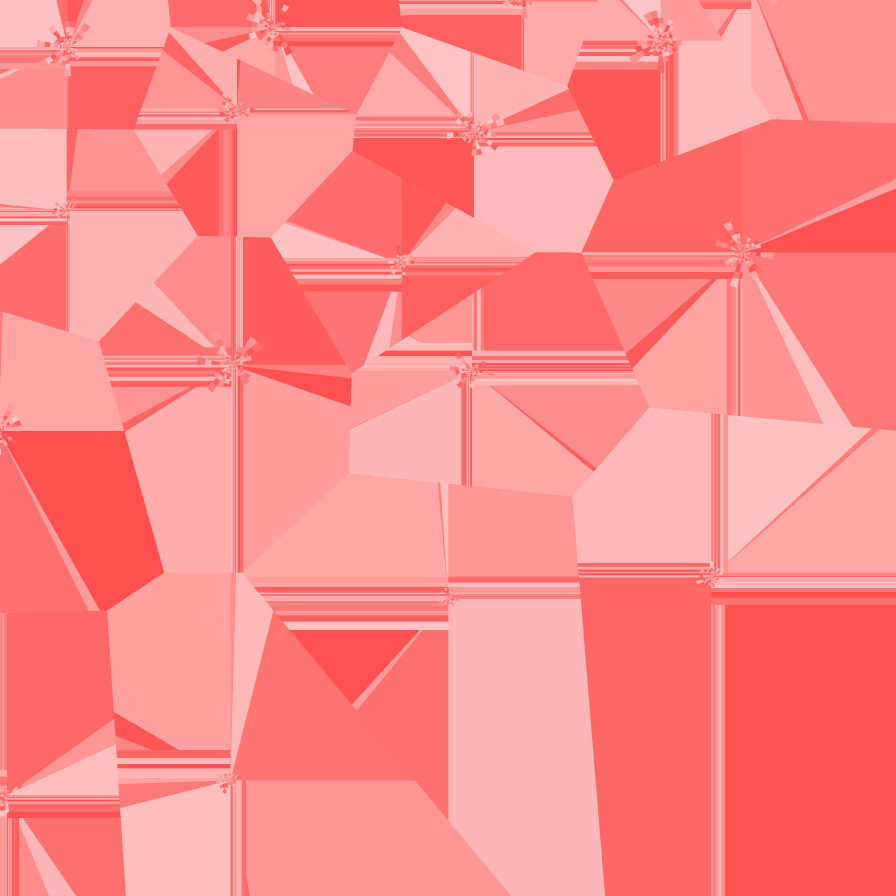
A Shadertoy shader for this background:

```glsl
// Coral shards: uneven Voronoi cells, each fanned into flat wedges, thin bands and splinters.

const int CELLS = 17;
const int AA = 3;
const float TAU = 6.2831853;
const float GOLDEN = 0.618034;

// Sineless hash of two values to 0..1.
float hash(float a, float b) {
    vec3 q = fract(vec3(a, b, a) * 0.1031);
    q += dot(q, q.yzx + 33.33);
    return fract((q.x + q.y) * q.z);
}

// Evenly spread cell centre, crowded towards the top.
vec2 cellCentre(float id) {
    vec2 spread = fract(0.5 + id * vec2(0.7549, 0.5698));
    vec2 jitter = vec2(hash(id, 71.0), hash(id, 83.0)) - 0.5;
    return vec2(spread.x, 1.0 - pow(spread.y, 1.8)) + jitter * vec2(0.12, 0.07);
}

// Each quadrant has up to three wedges, the middle one narrow.
float wedgeTone(vec2 d, float id) {
    float quadrant = step(0.0, d.x) + 2.0 * step(0.0, d.y);
    float angle = atan(abs(d.y), abs(d.x)) * 4.0 / TAU;
    float cut = 1.4 * hash(id, quadrant + 11.0);
    float sliver = 0.15 * hash(id, quadrant + 23.0);
    float sector = step(cut, angle) + step(cut + sliver, angle);
    return fract(hash(id, 5.0) + GOLDEN * (quadrant * 3.0 + sector));
}

// Parallel bands beside an axis, thinning towards it; keeps the base tone outside.
float bandTone(float base, float along, float across, float id, float chance, float width) {
    float side = step(0.0, along) + 2.0 * step(0.0, across);
    float reach = width * (0.15 + 0.85 * hash(id, side + 31.0));
    if (hash(id, side + 43.0) > chance || abs(across) > reach) return base;
    float band = min(floor(2.2 * log2(reach / max(abs(across), 1e-5))), 8.0);
    return hash(id + 3.0 * band, side + 57.0);
}

// Small broken splinters around the centre.
float splinterTone(float base, vec2 d, float id) {
    float radius = max(length(d), 1e-4);
    float spoke = floor((atan(d.y, d.x) / TAU + 0.5) * 26.0);
    float size = mix(0.012, 0.05, hash(id, 91.0));
    float reach = size * pow(hash(id + 7.0, spoke), 1.5);
    if (radius > reach) return base;
    float ring = floor(2.5 * log2(reach / radius));
    return hash(id * 5.0 + ring, spoke + 101.0);
}

vec3 palette(float tone) {
    float tint = mix(0.31, 0.77, pow(tone, 0.9));
    return vec3(1.0, tint, tint);
}

vec3 shards(vec2 p) {
    // Nearest centre
    float nearest = 1e3;
    float id = 0.0;
    vec2 d = vec2(0.0);
    for (int i = 0; i < CELLS; i++) {
        vec2 offset = p - cellCentre(float(i));
        float dist = dot(offset, offset);
        if (dist < nearest) {
            nearest = dist;
            id = float(i);
            d = offset;
        }
    }

    // Layers inside the cell
    float tone = wedgeTone(d, id);
    tone = bandTone(tone, d.y, d.x, id + 40.0, 0.2, 0.022);
    tone = bandTone(tone, d.x, d.y, id + 80.0, 0.55, 0.035);
    tone = splinterTone(tone, d, id);
    return palette(tone);
}

void mainImage(out vec4 fragColor, in vec2 fragCoord) {
    // Supersampling smooths every edge
    vec3 sum = vec3(0.0);
    for (int y = 0; y < AA; y++) {
        for (int x = 0; x < AA; x++) {
            vec2 shift = (vec2(x, y) + 0.5) / float(AA) - 0.5;
            sum += shards((fragCoord + shift) / iResolution.y);
        }
    }
    fragColor = vec4(sum / float(AA * AA), 1.0);
}
```
